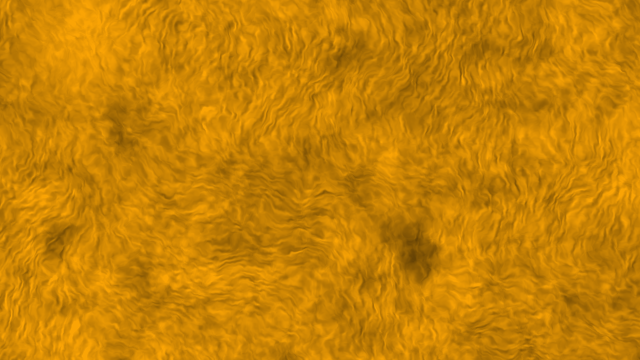
A Shadertoy shader for this texture:

```glsl
float hash(vec2 cell) {
    vec3 q = fract(vec3(cell.xyx) * 0.1031);
    q += dot(q, q.yzx + 33.33);
    return fract((q.x + q.y) * q.z);
}

float noise(vec2 p) {
    vec2 cell = floor(p), f = fract(p);
    f = f * f * (3.0 - 2.0 * f);
    return mix(mix(hash(cell), hash(cell + vec2(1, 0)), f.x),
               mix(hash(cell + vec2(0, 1)), hash(cell + vec2(1, 1)), f.x), f.y);
}

float fbm(vec2 p) {
    float sum = 0.0, weight = 0.5;
    for (int i = 0; i < 5; i++) {
        sum += weight * noise(p);
        p = mat2(1.6, 1.2, -1.2, 1.6) * p + 17.3;
        weight *= 0.58;
    }
    return sum / 1.11;
}

// Fine noise smeared along the local stroke direction
float strokes(vec2 p, vec2 along) {
    float sum = 0.0, total = 0.0;
    for (int i = -3; i <= 3; i++) {
        float t = float(i) / 3.0;
        float weight = 1.0 - 0.7 * t * t;
        vec2 q = p + along * t * 0.012;
        sum += weight * (0.65 * noise(q * 115.0 + 40.0) + 0.35 * noise(q * 58.0 + 90.0));
        total += weight;
    }
    return sum / total - 0.5;
}

void mainImage(out vec4 fragColor, in vec2 fragCoord) {
    vec2 p = fragCoord / iResolution.y + 3.0;
    vec2 uv = fragCoord / iResolution.xy;

    // Strokes stand upright on the left and lean across the right
    float angle = 1.6 + 0.5 * uv.x + 2.2 * (noise(p * 3.2 + 5.0) - 0.5)
                + 1.0 * (noise(p * 9.0) - 0.5);
    vec2 along = vec2(cos(angle), sin(angle));

    // Ragged clumps, bent by a slow warp
    vec2 warp = vec2(fbm(p * 7.0 + 11.0), fbm(p * 7.0 + 47.0)) - 0.5;
    vec2 bent = p + 0.09 * warp;
    float clouds = fbm(bent * 2.6 + 8.0) - 0.5;
    float clumps = fbm(bent * 13.0 + 23.0) - 0.5;

    // Relief lit from the upper left
    float grain = strokes(bent, along);
    float lit = grain - strokes(bent + vec2(-0.005, 0.005), along);

    // Smooth bright patch near the upper left corner
    vec2 offset = (uv - vec2(0.13, 0.92)) / vec2(0.075, 0.2);
    float patchMask = 1.0 - smoothstep(0.3, 1.4, length(offset) + 2.2 * clumps + 1.5 * clouds);

    // Scattered dark pits
    float pits = smoothstep(0.64, 0.82, fbm(bent * 6.0 + 71.0) + 0.3 * grain);

    float detail = 0.34 * grain + 0.3 * lit;
    float tone = 0.787 + 0.27 * clouds + 0.36 * clumps;
    tone += detail * mix(1.0, 0.45, patchMask) + 0.12 * patchMask - 0.2 * pits;
    tone += 0.035 * (noise(bent * 190.0) - 0.5);
    tone = clamp(tone, 0.4, 0.98);

    fragColor = vec4(tone, tone * 0.655, 0.02, 1.0);
}
```
